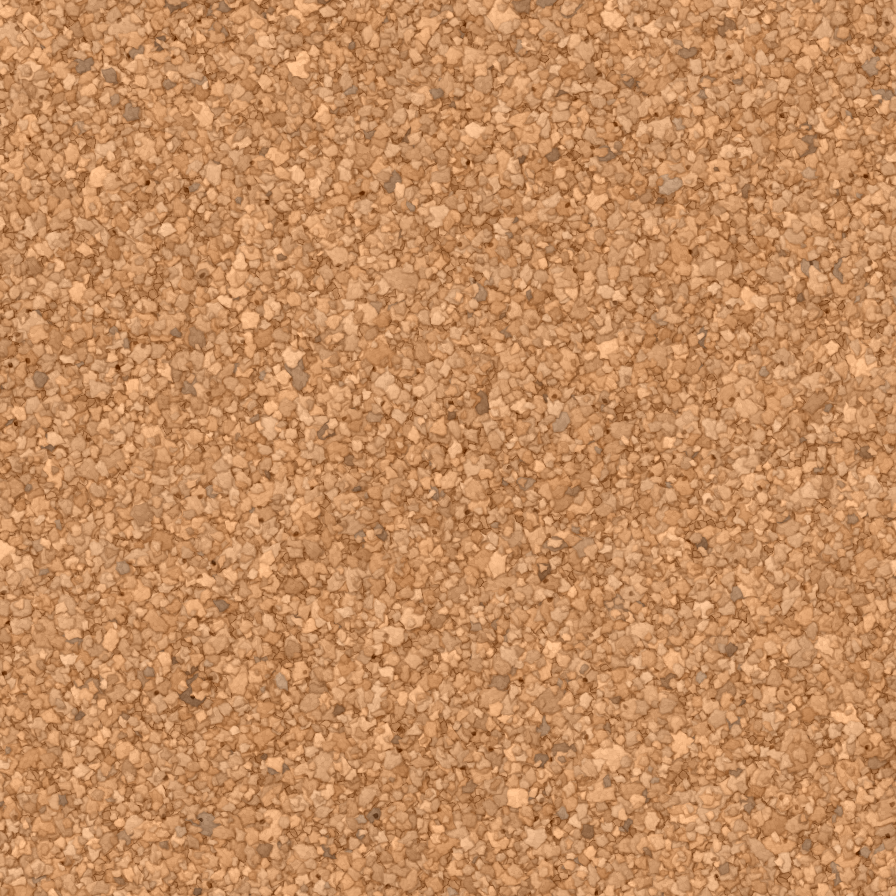
Write a WebGL 1 fragment shader that draws this texture.

```glsl
precision highp float;
uniform vec2 u_resolution;

const vec3 DARK_CORK = vec3(0.45, 0.24, 0.08);
const vec3 PALE_CORK = vec3(0.96, 0.74, 0.55);
const vec3 WARM_SHIFT = vec3(0.05, 0.0, -0.04);
const vec2 LIGHT_DIR = vec2(-0.6, 0.8);
const float TAU = 6.2831853;
const float EDGE_SOFT = 0.0011;
const float SHADOW_REACH = 0.003;

float hash(vec2 p, float seed) {
  vec3 q = fract(vec3(p.xyx) * vec3(0.1031, 0.1030, 0.0973) + seed * 0.0717);
  q += dot(q, q.yzx + 33.33);
  return fract((q.x + q.y) * q.z);
}

mat2 rotation(float angle) {
  float c = cos(angle), s = sin(angle);
  return mat2(c, s, -s, c);
}

// Nearest distance, second distance and random id of the nearest cell
vec3 cellular(vec2 p, float seed) {
  vec2 cell = floor(p);
  vec3 nearest = vec3(8.0, 8.0, 0.0);
  for (int y = -1; y <= 1; y++) {
    for (int x = -1; x <= 1; x++) {
      vec2 id = cell + vec2(float(x), float(y));
      vec2 site = id + vec2(hash(id, seed), hash(id, seed + 1.0));
      float d = distance(p, site);
      if (d < nearest.x) {
        nearest = vec3(d, nearest.x, hash(id, seed + 2.0));
      } else {
        nearest.y = min(nearest.y, d);
      }
    }
  }
  return nearest;
}

// Small wobble that roughens the chip outlines
vec2 ripple(vec2 uv) {
  vec2 a = sin(uv.yx * vec2(410.0, 370.0) + 2.0 * sin(uv * 173.0));
  vec2 b = sin((uv + uv.yx * vec2(0.7, -0.6)) * 790.0 + a.yx * 1.7);
  return a * 0.0007 + b * 0.0004;
}

// Signed distance to an irregular six-sided chip
float chipDistance(vec2 p, vec2 id, float size, float seed) {
  float d = -8.0;
  for (int i = 0; i < 6; i++) {
    float k = float(i);
    float angle = (k + 0.75 * hash(id, seed + k)) * TAU / 6.0;
    float reach = size * (0.65 + 0.5 * hash(id, seed + k + 7.0));
    d = max(d, dot(p, vec2(cos(angle), sin(angle))) - reach);
  }
  return d;
}

// Lays scattered chips over a surface holding (tone, warmth)
vec2 addChips(vec2 surface, vec2 uv, float scale, float density, float seed) {
  vec2 p = uv * scale + seed * 0.37;
  vec2 cell = floor(p);
  for (int y = -1; y <= 1; y++) {
    for (int x = -1; x <= 1; x++) {
      vec2 id = cell + vec2(float(x), float(y));
      if (hash(id, seed) > density) continue;
      vec2 offset = p - id - vec2(hash(id, seed + 1.0), hash(id, seed + 2.0));
      float size = mix(0.3, 0.52, hash(id, seed + 3.0));
      float stretch = mix(1.0, 1.5, hash(id, seed + 4.0));
      vec2 local = rotation(TAU * hash(id, seed + 5.0)) * offset;
      local *= vec2(inversesqrt(stretch), sqrt(stretch));
      float d = chipDistance(local, id, size, seed + 10.0) / scale;

      // Contact shadow, deepest away from the light
      float facing = dot(offset / (length(offset) + 0.001), LIGHT_DIR);
      float shadow = 1.0 - smoothstep(0.0, SHADOW_REACH, d);
      surface.x *= 1.0 - shadow * (0.27 - 0.17 * facing);

      // Chip face: own tone, tilt, fibres and worn rim
      float spread = hash(id, seed + 6.0) + hash(id, seed + 7.0) - 1.0;
      float dull = step(0.97, hash(id, seed + 8.0));
      float tone = 0.79 + 0.25 * spread - 0.27 * dull;
      tone += 0.07 * dot(offset, LIGHT_DIR) / size;
      float fibre = local.y / scale * 1500.0 + 2.0 * sin(local.x * 5.0);
      tone += 0.025 * sin(fibre) * sin(fibre * 0.37 + spread * 9.0);
      tone -= 0.15 * smoothstep(-0.0025, 0.0, d);
      float warmth = 0.8 * (hash(id, seed + 9.0) - 0.5) - dull;
      float cover = 1.0 - smoothstep(-EDGE_SOFT, EDGE_SOFT, d);
      surface = mix(surface, vec2(tone, warmth), cover);
    }
  }
  return surface;
}

void main() {
  vec2 uv = gl_FragCoord.xy / min(u_resolution.x, u_resolution.y);
  vec2 rough = uv + ripple(uv);

  // Crumbs and crevices between the chips
  vec3 crumb = cellular(rough * 115.0, 3.0);
  float crevice = 1.0 - smoothstep(0.02, 0.28, crumb.y - crumb.x);
  vec2 surface = vec2(0.42 + 0.4 * crumb.z - 0.3 * crevice, 0.0);

  surface = addChips(surface, rough, 85.0, 0.88, 11.0);
  surface = addChips(surface, rough, 48.0, 0.92, 43.0);
  surface = addChips(surface, rough, 28.0, 0.38, 79.0);
  surface = addChips(surface, rough, 40.0, 0.65, 117.0);
  surface = addChips(surface, rough, 58.0, 0.55, 151.0);
  surface = addChips(surface, rough, 95.0, 0.25, 191.0);

  // Fine grit, sparse pits and broad unevenness
  vec3 grit = cellular(uv * 240.0, 23.0);
  surface.x += 0.13 * (grit.z - 0.5) + 0.08 * (0.45 - grit.x);
  vec3 pit = cellular(rough * 60.0, 31.0);
  float pitMask = step(0.94, pit.z) * (1.0 - smoothstep(0.08, 0.24, pit.x));
  surface.x -= 0.5 * pitMask;
  surface.x += 0.015 * sin(uv.x * 9.0 + 2.0 * sin(uv.y * 7.0));

  vec3 color = mix(DARK_CORK, PALE_CORK, clamp(surface.x, -0.2, 1.1));
  color += WARM_SHIFT * surface.y;
  gl_FragColor = vec4(clamp(color, 0.0, 1.0), 1.0);
}
```
